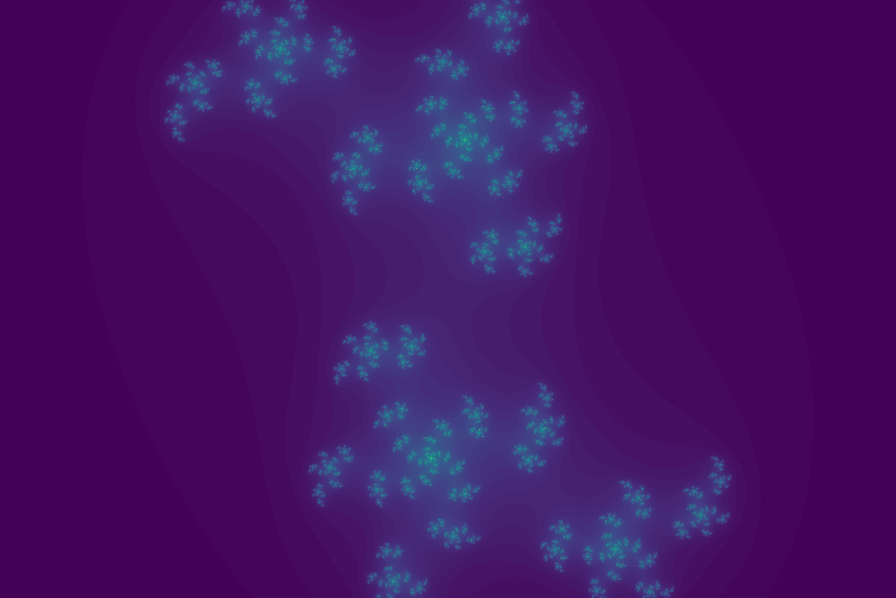
A WebGL 1 fragment shader for this background:

```glsl
precision highp float;
// Escape-time drawing of a disconnected Julia set (z -> z^2 + c).
// Each point is iterated until it leaves the escape circle; the step count
// is turned into a violet-blue-green-yellow ramp, averaged over sub-samples.

uniform vec2 u_resolution;

const vec2 JULIA_C = vec2(0.38, 0.50);     // constant added at every step
const float VIEW_WIDTH = 3.2;              // width of the visible plane
const float ESCAPE_RADIUS = 2.0;
const int MAX_STEPS = 80;
const int SAMPLES_PER_SIDE = 2;            // sub-samples per pixel side

vec2 complexSquare(vec2 z) {
  return vec2(z.x * z.x - z.y * z.y, 2.0 * z.x * z.y);
}

// Share of the step budget used before the orbit escapes, 0 to 1.
float escapeTime(vec2 z) {
  float steps = 0.0;
  for (int i = 0; i < MAX_STEPS; i++) {
    z = complexSquare(z) + JULIA_C;
    if (dot(z, z) > ESCAPE_RADIUS * ESCAPE_RADIUS) break;
    steps += 1.0;
  }
  return steps / float(MAX_STEPS);
}

// Polynomial colour ramp: violet, blue, teal, green, yellow.
vec3 colourRamp(float t) {
  const vec3 k0 = vec3(0.2700, 0.0054, 0.3320);
  const vec3 k1 = vec3(0.1051, 1.4046, 1.3846);
  const vec3 k2 = vec3(-0.3309, 0.2148, 0.0951);
  const vec3 k3 = vec3(-4.6342, -5.7991, -19.3324);
  const vec3 k4 = vec3(6.2283, 14.1799, 56.6906);
  const vec3 k5 = vec3(4.7764, -13.7451, -65.3530);
  const vec3 k6 = vec3(-5.4355, 4.6459, 26.3124);
  return k0 + t * (k1 + t * (k2 + t * (k3 + t * (k4 + t * (k5 + t * k6)))));
}

void main() {
  float planePerPixel = VIEW_WIDTH / u_resolution.x;
  vec2 centred = gl_FragCoord.xy - 0.5 * u_resolution;

  // Average a small grid of samples to smooth the bands and the dust.
  vec3 colour = vec3(0.0);
  for (int j = 0; j < SAMPLES_PER_SIDE; j++) {
    for (int i = 0; i < SAMPLES_PER_SIDE; i++) {
      vec2 offset = (vec2(float(i), float(j)) + 0.5) / float(SAMPLES_PER_SIDE) - 0.5;
      colour += colourRamp(escapeTime((centred + offset) * planePerPixel));
    }
  }
  colour /= float(SAMPLES_PER_SIDE * SAMPLES_PER_SIDE);
  gl_FragColor = vec4(clamp(colour, 0.0, 1.0), 1.0);
}
```
